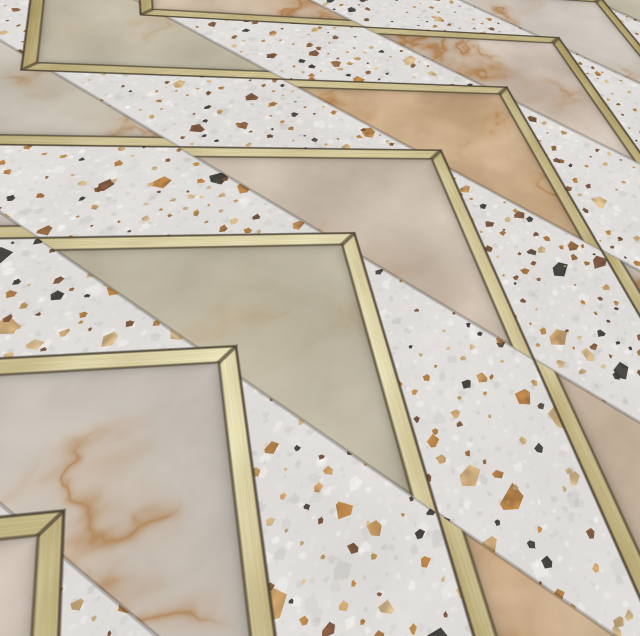
Reproduce this pattern procedurally as a Shadertoy shader.

```glsl
// Stair-shaped brass inlays on a tilted floor, with onyx triangles and terrazzo between.
// A homography maps the canvas to the floor; each stair is a triangle wave about its
// own diagonal, and the stone is made from layered noise and scattered polygon chips.
#define STEP_HEIGHT 1.12
#define BRASS_WIDTH 0.118
#define SEAM_WIDTH 0.012
#define CHIP_SCALE 4.2
#define CHIP_SHARE 0.5
#define VEIN_STRENGTH 0.75
#define BRASS_DULL vec3(0.61, 0.54, 0.33)
#define BRASS_LIGHT vec3(0.95, 0.92, 0.77)
#define ONYX_GREY vec3(0.80, 0.77, 0.75)
#define ONYX_SAGE vec3(0.75, 0.72, 0.64)
#define ONYX_AMBER vec3(0.77, 0.66, 0.53)
#define TERRAZZO vec3(0.875, 0.865, 0.855)

float hash(vec2 p) {
    vec3 q = fract(p.xyx * 0.1031);
    q += dot(q, q.yzx + 33.33);
    return fract((q.x + q.y) * q.z);
}

float noise(vec2 p) {
    vec2 i = floor(p), f = fract(p);
    f = f * f * (3.0 - 2.0 * f);
    return mix(mix(hash(i), hash(i + vec2(1, 0)), f.x),
               mix(hash(i + vec2(0, 1)), hash(i + 1.0), f.x), f.y);
}

float fbm(vec2 p) {
    float sum = 0.0, amp = 0.5;
    for (int i = 0; i < 5; i++) {
        sum += amp * noise(p);
        p = mat2(1.6, 1.2, -1.2, 1.6) * p + 3.7;
        amp *= 0.5;
    }
    return sum;
}

// Irregular five-sided chip in each cell: x = signed distance, y = random id
vec2 chip(vec2 p, float seed) {
    vec2 cell = floor(p), key = cell + seed;
    vec2 jitter = vec2(hash(key + 3.13), hash(key + 7.71)) - 0.5;
    vec2 q = fract(p) - 0.5 - 0.3 * jitter;
    float size = mix(0.09, 0.29, pow(hash(key + 5.37), 1.5));
    float d = -1.0;
    for (int i = 0; i < 5; i++) {
        float k = float(i);
        float angle = 1.2566 * (k + 0.5 * hash(key + 1.93 * k));
        float reach = size * (0.55 + 0.45 * hash(key + 11.3 + 2.17 * k));
        d = max(d, dot(q, vec2(cos(angle), sin(angle))) - reach);
    }
    return vec2(d, hash(key + 17.9));
}

vec3 chipColour(float r) {
    vec3 c = mix(vec3(0.80, 0.69, 0.51), vec3(0.68, 0.47, 0.23), smoothstep(0.1, 0.5, r));
    c = mix(c, vec3(0.46, 0.31, 0.21), smoothstep(0.55, 0.75, r));
    return mix(c, vec3(0.23, 0.22, 0.20), smoothstep(0.86, 0.92, r));
}

vec3 terrazzo(vec2 p, float aa) {
    vec3 col = TERRAZZO + 0.05 * (fbm(p * 3.0) - 0.5);
    // Faint pale and grey aggregate, then coloured stones, large to small
    for (int i = 0; i < 3; i++) {
        float scale = 6.0 + 3.5 * float(i);
        vec2 c = chip(p * scale + 0.37 * float(i), 21.3 + 9.1 * float(i));
        col += 0.11 * (c.y - 0.5) * (1.0 - smoothstep(-aa, aa, c.x / scale));
    }
    for (int i = 0; i < 2; i++) {
        float scale = CHIP_SCALE * (1.0 + 1.2 * float(i));
        vec2 c = chip(p * scale, 53.7 + 13.3 * float(i));
        float fill = 1.0 - smoothstep(-0.6 * aa, 0.6 * aa, c.x / scale);
        vec3 stone = chipColour(fract(c.y / CHIP_SHARE)) * (0.85 + 0.3 * noise(p * 25.0));
        col = mix(col, stone, fill * step(c.y, CHIP_SHARE) * 0.92);
    }
    return col;
}

vec3 onyx(vec2 p, float id) {
    vec2 q = p + 5.3 * id;
    float amber = pow(0.5 + 0.5 * cos(1.2566 * (id - 4.0)), 3.0);
    float sage = pow(0.5 + 0.5 * cos(1.2566 * (id - 2.0)), 3.0);
    vec3 col = mix(mix(ONYX_GREY, ONYX_SAGE, sage), ONYX_AMBER, amber);
    float cloud = fbm(q * 2.0);
    col += (cloud - 0.48) * mix(0.16, 0.3, amber);
    // Rust veins that gather inside blotches
    float ridge = abs(fbm(q * 1.3 + 0.5 * cloud) - 0.48);
    float patchy = smoothstep(0.42, 0.72, noise(q * 1.7 + 8.1));
    float vein = exp(-45.0 * ridge) * patchy + 0.3 * exp(-9.0 * ridge) * patchy;
    vein *= VEIN_STRENGTH * (1.0 - 0.8 * sage);
    return mix(col, vec3(0.67, 0.47, 0.27), clamp(vein, 0.0, 0.8));
}

vec3 brass(vec2 uv, float along, float across, float arm) {
    float gloss = 1.0 - 0.95 * length(uv - vec2(0.47, 0.4));
    gloss += 0.2 * (noise(vec2(along * 3.0, arm * 7.3)) - 0.5);
    gloss += 0.14 * (noise(vec2(along * 8.0, across * 18.0)) - 0.5);
    gloss -= 0.18 * (1.0 - across) * step(0.0, arm);
    return mix(BRASS_DULL, BRASS_LIGHT, clamp(gloss, 0.0, 1.0));
}

void mainImage(out vec4 fragColor, in vec2 fragCoord) {
    // Canvas to floor: s runs along the diagonals, t counts the stairs
    vec2 uv = fragCoord / iResolution.xy;
    mat3 view = mat3(0.5073, -0.4663, -0.1721, 0.537, 0.5516, 0.3453, 0.0586, 0.626, 1.0);
    vec3 h = inverse(view) * vec3(uv, 1.0);
    float s = 2.0 * h.x / h.z - 1.0, t = 2.0 + 2.0 * h.y / h.z;
    vec2 ground = vec2(1.5 * s, t);
    float aa = 0.6 * length(fwidth(ground));

    // Stair profile and the triangle this point may belong to
    float wave = STEP_HEIGHT * (1.0 - abs(s - 4.0 * round(s / 4.0)));
    float level = t - wave;
    float aaLevel = 0.7 * fwidth(level), aaDiag = 0.7 * fwidth(t);
    float side = wave > 0.0 ? 1.0 : -1.0;
    float stair = floor(level) + (wave > 0.0 ? 1.0 : 0.0);
    float depth = abs(level - stair);
    float inside = (t - stair) * side;
    float column = round(s / 2.0);
    float corner = s - 2.0 * column;

    // Stones, with a contact shadow beside the metal and a groove on the diagonal
    vec3 stone = onyx(ground, stair + 1.7 * column);
    stone *= 1.0 - 0.22 * exp(-28.0 * max(depth - BRASS_WIDTH, 0.0));
    vec3 col = mix(terrazzo(ground, aa), stone, smoothstep(-aaDiag, aaDiag, inside));
    col *= 1.0 - 0.2 * (1.0 - smoothstep(0.004, 0.004 + 2.0 * aaDiag, abs(inside)));

    // Brass strip with its mitre and dark inner edge
    vec3 metal = brass(uv, s + 3.1 * stair, depth / BRASS_WIDTH, corner * side);
    float mitre = 1.0 - smoothstep(0.003, 0.003 + 1.5 * aa, abs(corner));
    metal = mix(metal, vec3(0.33, 0.29, 0.22), 0.75 * mitre);
    float strip = 1.0 - smoothstep(-aaLevel, aaLevel, depth - BRASS_WIDTH);
    float inTile = smoothstep(-aaDiag, aaDiag, inside);
    col = mix(col, metal, strip * inTile);
    float lip = 1.0 - smoothstep(0.0, SEAM_WIDTH + aaLevel, abs(depth - BRASS_WIDTH));
    col = mix(col, vec3(0.30, 0.26, 0.19), 0.7 * lip * inTile);

    // Outer seam along every stair
    float seam = 1.0 - smoothstep(0.0, SEAM_WIDTH + aaLevel, abs(level - round(level)));
    col = mix(col, vec3(0.24, 0.21, 0.16), 0.8 * seam);
    fragColor = vec4(clamp(col, 0.0, 1.0), 1.0);
}
```
